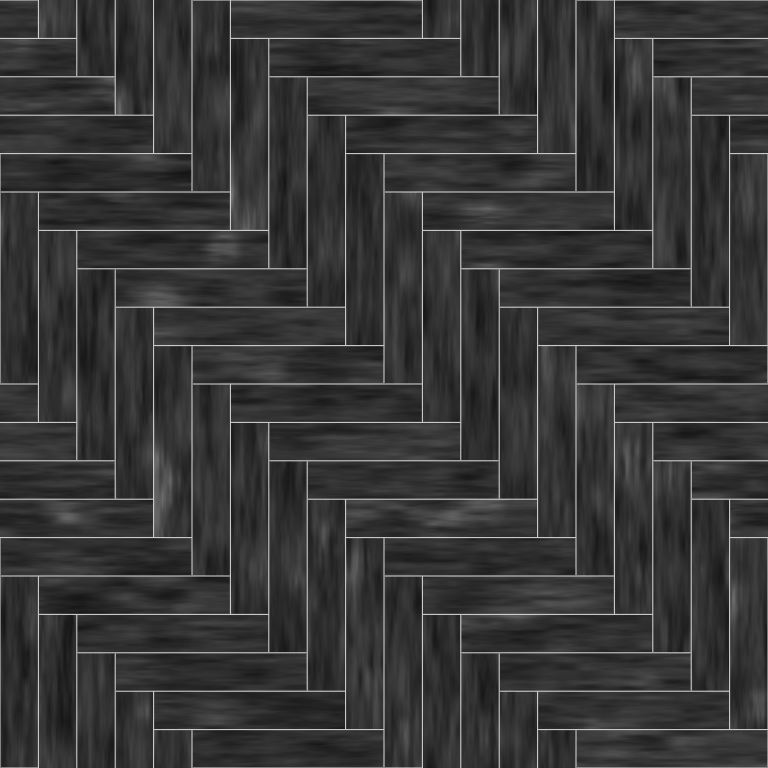
Give the GLSL for this texture, as a three.js fragment shader.

```glsl
// Dark grey wood planks in a herringbone on a 20 by 20 grid, five cells per plank,
// with thin pale joints. The diagonal index of a cell gives its plank and place in
// it; stretched value noise, shifted per plank, draws grain, clouds and worn spots.
varying vec2 vUv;

float hash(vec2 p) {
  vec3 q = fract(p.xyx * 0.1031);
  q += dot(q, q.yzx + 33.33);
  return fract((q.x + q.y) * q.z);
}

float noise(vec2 p) {
  vec2 i = floor(p), f = fract(p);
  f = f * f * (3.0 - 2.0 * f);
  return mix(mix(hash(i), hash(i + vec2(1.0, 0.0)), f.x),
             mix(hash(i + vec2(0.0, 1.0)), hash(i + 1.0), f.x), f.y);
}

// Three octaves, normalised to 0..1
float fbm(vec2 p) {
  float sum = 0.0, gain = 0.5;
  for (int i = 0; i < 3; i++) {
    sum += gain * noise(p);
    p = p * 2.0 + vec2(17.3, 9.1);
    gain *= 0.5;
  }
  return sum / 0.875;
}

// Share of a pixel covered by a joint at distance d from its centre line
float jointCoverage(float d, float halfWidth, float pixel) {
  return clamp((halfWidth - d) / pixel + 0.5, 0.0, 1.0)
       - clamp((-halfWidth - d) / pixel + 0.5, 0.0, 1.0);
}

// Grey level of the wood; p runs along and across the plank, in cells
float woodTone(vec2 p, vec2 plank) {
  vec2 g = p + 60.0 * vec2(hash(plank + 3.0), hash(plank.yx + 41.0));
  float grain = fbm(g * vec2(0.9, 7.0));
  float clouds = fbm(g * vec2(0.9, 2.2) + 31.0);
  float spots = smoothstep(0.62, 1.0, noise(g * vec2(0.7, 1.3) + 75.0));
  float tone = 0.189 + 0.17 * (grain - 0.5) + 0.13 * (clouds - 0.5);
  tone += 0.02 * (hash(plank + 11.0) - 0.5);
  tone += 0.24 * spots * grain * clouds * (0.4 + hash(plank + 23.0));
  return max(tone, 0.07);
}

void main() {
  vec2 grid = vUv * 20.0;
  vec2 cell = floor(grid), local = grid - cell;

  // Diagonal index: 0..4 upright plank from its foot, 5..9 level plank from its left
  float diagonal = mod(cell.x + cell.y, 10.0);
  bool upright = diagonal < 4.5;
  float segment = upright ? diagonal : diagonal - 5.0;
  vec2 p = (upright ? local.yx : local) + vec2(segment, 0.0);
  vec2 start = cell - (upright ? vec2(0.0, segment) : vec2(segment, 0.0));
  vec2 plank = mod(start, 20.0) + (upright ? 50.0 : 0.0);

  // Joint around each plank
  vec2 toEdge = min(p, vec2(5.0, 1.0) - p);
  float pixel = max(fwidth(grid.x), 0.0001);
  float joint = jointCoverage(min(toEdge.x, toEdge.y), 0.0135, pixel);

  vec3 color = mix(vec3(woodTone(p, plank)), vec3(0.84), joint);
  gl_FragColor = vec4(color, 1.0);
}
```
